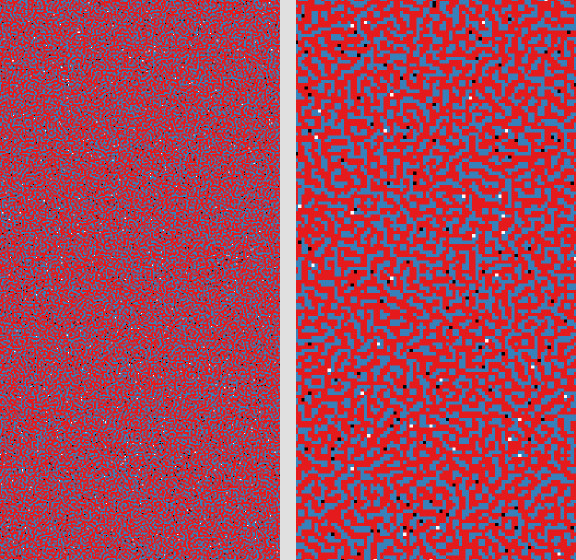
Left, the full canvas; right, a detail of the centre.
Reproduce this texture procedurally as a WebGL 2 fragment shader.

```glsl
#version 300 es
precision highp float;
precision highp int;

uniform vec2 u_resolution;
out vec4 fragColor;

const float CELLS_ACROSS = 256.0;
const float WAVE_NUMBER = 1.9;      // radians per cell, sets the strand spacing
const float WINDOW = 9.0;           // falloff of the ring kernel, in square cells
const int RADIUS = 4;
const float BLUE_LEVEL = 0.295;     // in standard deviations of the field
const float BLACK_SHARE = 0.008;
const float WHITE_SHARE = 0.003;
const int SAMPLES = 2;              // per axis, smooths cell edges

const vec3 RED = vec3(0.894, 0.102, 0.110);
const vec3 BLUE = vec3(0.220, 0.500, 0.730);
const vec3 BLACK = vec3(0.0);
const vec3 WHITE = vec3(1.0);

// Uniform random value from 0 to 1 for a cell
float hash(ivec2 cell, uint seed) {
    uvec2 p = uvec2(cell + 4096);
    uint h = p.x * 1597u + p.y * 51749u + seed * 7919u;
    h = (h ^ (h >> 16)) * 73244475u;
    h = (h ^ (h >> 15)) * 73244475u;
    h ^= h >> 16;
    return float(h >> 8) / 16777216.0;
}

// Damped circular wave that favours one spacing in every direction
float ringKernel(float r) {
    if (r < 0.5) return 1.0;
    float x = WAVE_NUMBER * r;
    return sqrt(0.6366 / x) * cos(x - 0.7854) * exp(-r * r / WINDOW);
}

// Band-limited noise with zero mean and unit deviation
float mazeField(ivec2 cell) {
    float sum = 0.0;
    float power = 0.0;
    for (int y = -RADIUS; y <= RADIUS; y++) {
        for (int x = -RADIUS; x <= RADIUS; x++) {
            ivec2 offset = ivec2(x, y);
            float weight = ringKernel(length(vec2(offset)));
            sum += weight * (hash(cell + offset, 1u) - 0.5);
            power += weight * weight;
        }
    }
    return sum / sqrt(power / 12.0);
}

vec3 cellColor(ivec2 cell) {
    // Sparse specks
    float speck = hash(cell, 2u);
    if (speck < BLACK_SHARE) return BLACK;
    if (speck < BLACK_SHARE + WHITE_SHARE) return WHITE;
    // Blue strands on red
    return mazeField(cell) > BLUE_LEVEL ? BLUE : RED;
}

void main() {
    vec3 color = vec3(0.0);
    for (int j = 0; j < SAMPLES; j++) {
        for (int i = 0; i < SAMPLES; i++) {
            vec2 shift = (vec2(i, j) + 0.5) / float(SAMPLES) - 0.5;
            vec2 p = (gl_FragCoord.xy + shift) / u_resolution.x * CELLS_ACROSS;
            color += cellColor(ivec2(floor(p)));
        }
    }
    fragColor = vec4(color / float(SAMPLES * SAMPLES), 1.0);
}
```
